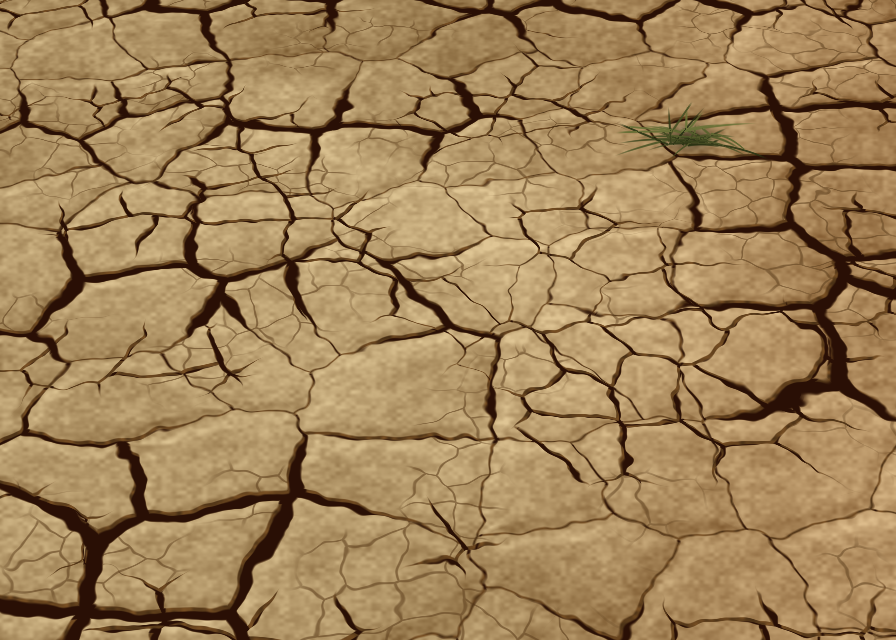
Give the GLSL for this texture, as a Shadertoy shader.

```glsl
float hash(vec2 p) {
    return fract(sin(dot(p, vec2(127.1, 311.7))) * 43758.5453);
}

vec2 hash2(vec2 p) {
    return vec2(hash(p), hash(p + 57.3));
}

float noise(vec2 p) {
    vec2 i = floor(p), f = fract(p);
    f = f * f * (3.0 - 2.0 * f);
    return mix(mix(hash(i), hash(i + vec2(1, 0)), f.x),
               mix(hash(i + vec2(0, 1)), hash(i + vec2(1, 1)), f.x), f.y);
}

float fbm(vec2 p) {
    float sum = 0.0, amp = 0.5;
    for (int i = 0; i < 5; i++) {
        sum += amp * noise(p);
        p = mat2(1.6, 1.2, -1.2, 1.6) * p + 3.7;
        amp *= 0.5;
    }
    return sum;
}

// Distance to the nearest border between Voronoi cells
float border(vec2 p) {
    vec2 cell = floor(p), f = fract(p), nearest = vec2(0);
    float best = 9.0, edge = 9.0;
    for (int y = -1; y <= 1; y++)
    for (int x = -1; x <= 1; x++) {
        vec2 o = vec2(x, y);
        vec2 r = o + 0.1 + 0.8 * hash2(cell + o) - f;
        if (dot(r, r) < best) { best = dot(r, r); nearest = r; }
    }
    for (int y = -2; y <= 2; y++)
    for (int x = -2; x <= 2; x++) {
        vec2 o = vec2(x, y);
        vec2 r = o + 0.1 + 0.8 * hash2(cell + o) - f;
        vec2 d = r - nearest;
        if (dot(d, d) > 1e-4) edge = min(edge, dot(0.5 * (r + nearest), normalize(d)));
    }
    return edge;
}

// Ground: x = height, y = deep cracks, z = hairline cracks
vec3 ground(vec2 g, float blur) {
    vec2 w = g + 0.13 * (vec2(fbm(g * 4.0), fbm(g * 4.0 + 19.0)) - 0.5)
               + 0.014 * (vec2(noise(g * 34.0), noise(g * 34.0 + 7.0)) - 0.5);

    float plate = border(w * 3.8 + 2.0);
    float width = 0.008 + 0.052 * smoothstep(0.25, 0.8, noise(g * 3.2 + 3.0));
    float deep = 1.0 - smoothstep(width - blur, width + blur, plate);

    float shard = border(w * 6.1 + 11.0);
    float thin = 0.034 * smoothstep(0.48, 0.8, noise(g * 4.3 + 31.0));
    deep = max(deep, (1.0 - smoothstep(thin - blur, thin + blur, shard)) * smoothstep(0.0, 0.012, thin));

    float hair = 1.0 - smoothstep(0.008, 0.03 + blur, border(w * 11.0 + 5.0));
    hair *= smoothstep(0.52, 0.75, noise(g * 6.0 + 47.0));

    float height = 0.6 * fbm(g * 7.0) + 0.3 * smoothstep(0.0, 0.17, plate);
    return vec3(height, deep, hair);
}

// Coverage of a tuft of thin, bending blades around the origin
vec2 tuft(vec2 p) {
    vec2 cover = vec2(0);
    for (int i = 0; i < 46; i++) {
        vec2 r = hash2(vec2(i, 3)), k = hash2(vec2(i, 8));
        float a = mix(-0.35, 3.5, r.x);
        vec2 dir = vec2(cos(a), 0.55 * sin(a));
        float len = mix(0.06, 0.17, r.y * r.y);
        vec2 q = p - 0.035 * (k - 0.5) * vec2(2.0, 0.7);
        float t = dot(q, dir) / (len * dot(dir, dir));
        vec2 off = q - dir * len * t + vec2(0, 0.035 * t * t * k.x);
        float blade = 1.0 - smoothstep(0.0006, 0.0032 - 0.0012 * t, length(off));
        blade *= step(0.0, t) * (1.0 - smoothstep(0.8, 1.0, t));
        if (blade > cover.x) cover = vec2(blade, k.y);
    }
    return cover;
}

void mainImage(out vec4 fragColor, in vec2 fragCoord) {
    vec2 uv = fragCoord / iResolution.y;
    float aspect = iResolution.x / iResolution.y;

    // Receding ground plane
    float depth = 1.0 / (1.0 - 0.4 * uv.y);
    vec2 g = vec2(uv.x - 0.5 * aspect, 1.3 * uv.y) * depth;
    float blur = 0.009 * depth;
    vec3 here = ground(g, blur);
    vec3 toSun = ground(g + 0.0095 * vec2(-0.45, 0.9), blur);

    // Dry clay, lit from the upper left
    float grain = noise(uv * vec2(125, 165)) - 0.5;
    float tone = 0.67 + 2.6 * (here.x - toSun.x) + 0.9 * (fbm(g * 2.6 + 8.0) - 0.5)
               + 0.4 * grain + 0.35 * (fbm(uv * vec2(38, 55)) - 0.5);
    vec2 c = uv / vec2(aspect, 1.0) - vec2(0.45, 0.42);
    tone -= 0.7 * dot(c, c);
    vec3 color = mix(vec3(0.55, 0.43, 0.26), vec3(0.83, 0.73, 0.54), clamp(tone, -0.4, 1.15));
    color += vec3(0.02, -0.01, -0.01) * smoothstep(0.6, 1.4, uv.x);

    // Cracks: brown far wall above a dark floor
    color = mix(color, vec3(0.40, 0.28, 0.14), 0.65 * here.z);
    color = mix(color, vec3(0.38, 0.25, 0.11) * (1.0 + 0.5 * grain), here.y);
    color = mix(color, vec3(0.16, 0.06, 0.02), here.y * toSun.y);

    // Grass
    vec2 p = uv - vec2(0.77 * aspect, 0.785);
    color *= 1.0 - 0.5 * exp(-dot(p, p * vec2(1, 3)) * 900.0);
    vec2 grass = tuft(p);
    color = mix(color, mix(vec3(0.14, 0.18, 0.06), vec3(0.42, 0.46, 0.22), grass.y), 0.9 * grass.x);

    fragColor = vec4(color, 1.0);
}
```
